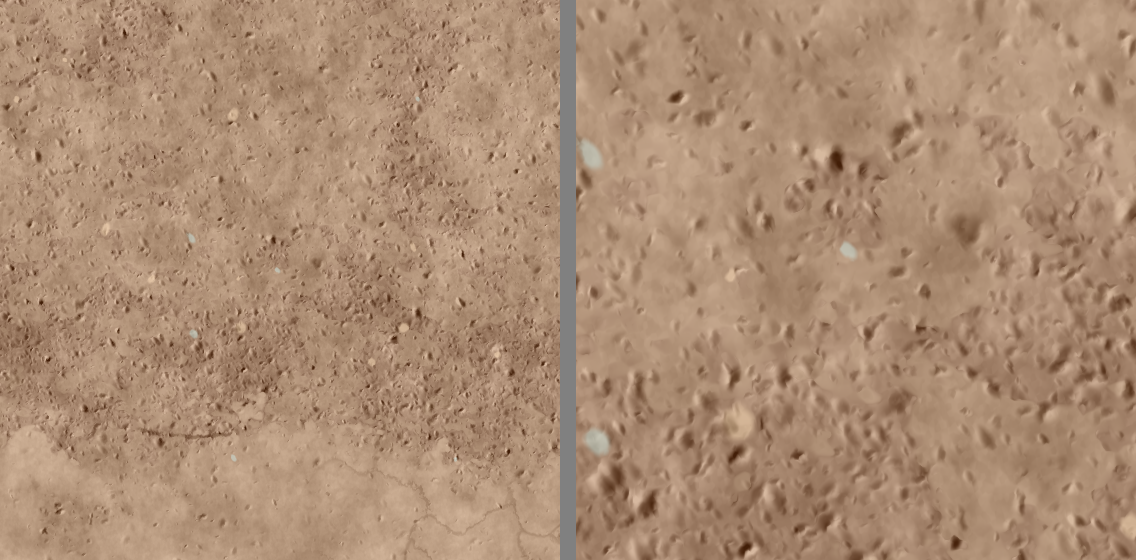
Left: the whole. Right: its middle third, enlarged.
A WebGL 1 fragment shader for this texture:

```glsl
precision highp float;
// Dry trampled soil: rough brown patches, grit and pebbles above a pale cracked crust.
uniform vec2 u_resolution;

vec2 hash2(vec2 p) {
  return fract(sin(vec2(dot(p, vec2(127.1, 311.7)), dot(p, vec2(269.5, 183.3)))) * 43758.55);
}

vec2 turn(vec2 p, float angle) {
  float c = cos(angle), s = sin(angle);
  return vec2(c * p.x + s * p.y, c * p.y - s * p.x);
}

// Cellular noise: random heights blended around scattered points
float clumps(vec2 p) {
  vec2 cell = floor(p);
  float sum = 0.0, total = 0.0001;
  for (int j = -1; j <= 1; j++) {
    for (int i = -1; i <= 1; i++) {
      vec2 id = cell + vec2(float(i), float(j));
      vec2 d = p - id - 0.15 - 0.7 * hash2(id);
      float weight = exp(-9.0 * dot(d, d));
      sum += weight * (hash2(id + 53.0).x - 0.5);
      total += weight;
    }
  }
  return sum / total;
}

// Layered clumps, rough at every scale
float mottle(vec2 p) {
  float sum = 0.0, amp = 1.0;
  for (int i = 0; i < 5; i++) {
    sum += amp * clumps(p);
    p = turn(p, 0.9) * 2.0 + 7.3;
    amp *= 0.78;
  }
  return sum;
}

// Upright, slightly slanted grains with a dark hollow (negative) and a lit flank (positive)
float grains(vec2 uv, float scale, float density, float seed) {
  vec2 p = uv * scale, cell = floor(p);
  float shade = 0.0;
  for (int j = -1; j <= 1; j++) {
    for (int i = -1; i <= 1; i++) {
      vec2 id = cell + vec2(float(i), float(j));
      vec2 place = hash2(id + seed), form = hash2(id + seed + 31.7), kind = hash2(id + seed + 77.3);
      float size = mix(0.22, 0.48, form.y * form.y);
      float angle = 1.35 + 2.0 * (form.x - 0.5);
      vec2 d = p - id - place;
      vec2 hollow = turn(d, angle) * vec2(0.65, 1.15) / size;
      vec2 flank = turn(d + vec2(1.0, -0.3) * size * sign(form.x - 0.4), angle) * vec2(0.7, 1.2) / size;
      float present = smoothstep(-0.06, 0.06, density - kind.x);
      float dark = 1.0 - smoothstep(0.2, 1.2, length(hollow));
      float lit = 1.0 - smoothstep(0.1, 1.2, length(flank));
      shade += present * mix(0.35, 1.0, kind.y * kind.y) * (0.6 * lit - dark);
    }
  }
  return shade;
}

// Gap between the two nearest cell points: zero along cracks
float cellGap(vec2 p) {
  vec2 cell = floor(p);
  float near = 9.0, next = 9.0;
  for (int j = -1; j <= 1; j++) {
    for (int i = -1; i <= 1; i++) {
      vec2 id = cell + vec2(float(i), float(j));
      float d = length(p - id - hash2(id + 5.0));
      next = min(next, max(near, d));
      near = min(near, d);
    }
  }
  return next - near;
}

void main() {
  vec2 uv = gl_FragCoord.xy / u_resolution.y;
  float coarse = mottle(uv * vec2(6.0, 7.0) + 3.0);
  float fine = mottle(uv * vec2(21.0, 15.0) + 40.0);

  // Ground zones: brown rough patches, smooth crust along the bottom
  float band = exp(-pow((uv.y - 0.36) / 0.2, 2.0));
  float crust = smoothstep(-0.02, 0.03, 0.18 - uv.y + 0.05 * sin(uv.x * 9.0 - 3.2) + 0.13 * coarse);
  float rough = smoothstep(-0.12, 0.2, coarse + 0.3 * fine + 0.42 * band - 0.24) * (1.0 - crust);

  float tone = 0.02 - 0.09 * rough + 0.008 * crust;
  tone += 0.055 * coarse + mix(0.085, 0.11, rough) * fine * (1.0 - 0.4 * crust);

  // Grit, from fine to coarse, with ragged outlines
  float loose = 1.0 - 0.8 * crust;
  vec2 ragged = uv + 0.0035 * vec2(fine, -fine);
  tone += 0.15 * grains(ragged, 115.0, mix(0.22, 0.7, rough) * loose, 3.0);
  tone += 0.25 * grains(ragged, 80.0, mix(0.18, 0.5, rough) * loose, 11.0);
  tone += 0.38 * grains(ragged, 58.0, mix(0.1, 0.17, rough) * loose, 23.0);

  // Cracks in the crust, mostly to the right
  float gap = cellGap(uv * 6.0 + 0.12 * sin(uv.yx * 40.0) + 0.06 * fine);
  tone -= 0.08 * crust * smoothstep(0.45, 0.75, uv.x) * (1.0 - smoothstep(0.0, 0.06, gap));

  // A thin sagging twig, worn through in places
  float along = (uv.x - 0.335) / 0.09;
  float sag = abs(uv.y - 0.222 - 0.013 * along * along + 0.006 * fine);
  float twig = (1.0 - smoothstep(0.001, 0.006, sag)) * (1.0 - smoothstep(0.9, 1.05, abs(along)));
  tone -= 0.2 * twig * smoothstep(-0.5, 0.3, fine);

  // Sparse pale stones
  vec2 p = ragged * 13.0, cell = floor(p);
  vec2 form = hash2(cell + 43.0), kind = hash2(cell + 61.0);
  vec2 d = turn(p - cell - 0.25 - 0.5 * hash2(cell + 19.0), 0.6 + 2.0 * form.x);
  float size = mix(0.05, 0.13, kind.y * kind.y);
  float stone = step(kind.x, 0.1) * (1.0 - smoothstep(0.6, 1.25, length(d * vec2(mix(0.5, 1.0, form.y), 1.0)) / size));
  vec3 stoneTint = mix(vec3(0.85, 0.73, 0.61), vec3(0.75, 0.74, 0.68), step(0.7, form.x));

  vec3 soil = vec3(0.70, 0.58, 0.477) + clamp(tone, -0.44, 0.14) * vec3(1.0, 1.04, 1.03);
  soil += rough * vec3(0.0, -0.005, 0.003);
  gl_FragColor = vec4(mix(soil, stoneTint + 0.5 * tone, stone), 1.0);
}
```
